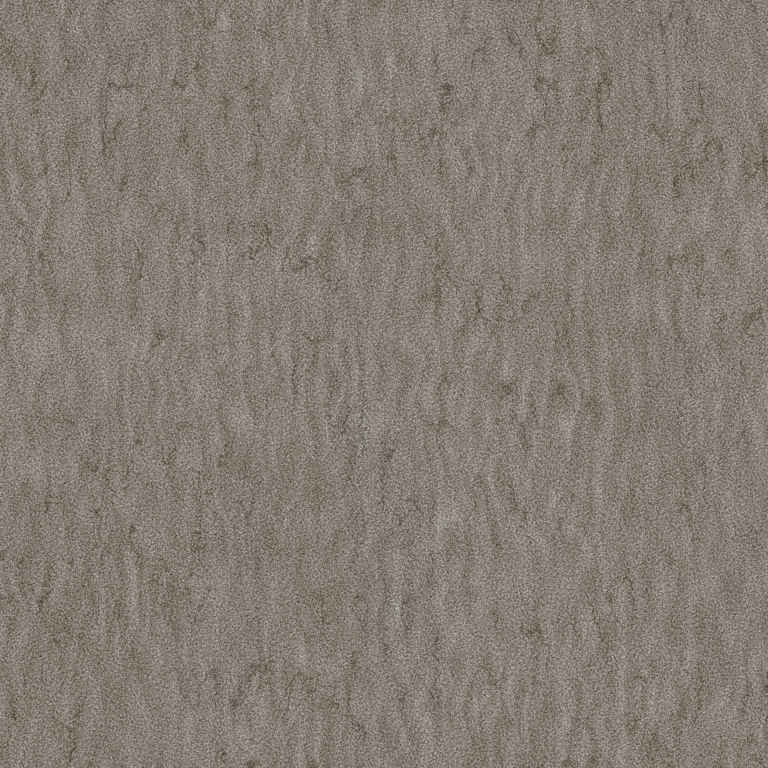
A WebGL 1 fragment shader for this texture:

```glsl
precision highp float;
// Weathered grey-brown bark: wavering vertical ridges, thin jagged cracks,
// pale flecks and a fine sandy grain. Everything is built from gradient noise,
// stretched along the trunk for ridges and rotated for the grain.
uniform vec2 u_resolution;

float hash(vec2 p) {
  vec3 q = fract(p.xyx * vec3(0.1031, 0.1030, 0.0973));
  q += dot(q, q.yzx + 33.33);
  return fract((q.x + q.y) * q.z);
}

float cornerSlope(vec2 cell, vec2 offset) {
  float angle = 6.2832 * hash(cell);
  return dot(vec2(cos(angle), sin(angle)), offset);
}

float gradientNoise(vec2 p) {
  vec2 i = floor(p), f = p - i;
  vec2 u = f * f * f * (f * (f * 6.0 - 15.0) + 10.0);
  vec2 e = vec2(1.0, 0.0);
  return mix(
    mix(cornerSlope(i, f), cornerSlope(i + e.xy, f - e.xy), u.x),
    mix(cornerSlope(i + e.yx, f - e.yx), cornerSlope(i + e.xx, f - e.xx), u.x),
    u.y);
}

vec2 rotate(vec2 p, float a) {
  return vec2(cos(a) * p.x - sin(a) * p.y, sin(a) * p.x + cos(a) * p.y);
}

// Dark line along the zero contour of a noise field
float crackLine(float field, float width) {
  return 1.0 - smoothstep(0.0, width, abs(field));
}

// Ridges side by side, bent by broad and small waves
float ridges(vec2 p) {
  float phase = p.x * 41.0 + 1.5 * gradientNoise(p * vec2(6.0, 4.0) + 7.0)
              + 0.9 * gradientNoise(p * vec2(26.0, 20.0) + 31.0);
  float strength = 0.6 + 1.1 * gradientNoise(p * vec2(11.0, 7.0) + 60.0);
  float wave = cos(6.2832 * phase) + 0.35 * sin(12.5664 * phase);
  return 0.026 * strength * wave
       + 0.060 * gradientNoise(p * vec2(55.0, 19.0) + 90.0);
}

// Long upright cracks, small nets of cracks and a few level ones
float cracks(vec2 p, float pixel) {
  vec2 jag = vec2(gradientNoise(p * 85.0 + 11.0), gradientNoise(p * 85.0 + 47.0));
  vec2 q = p + 0.010 * jag + 0.012 * gradientNoise(p * 13.0 + 3.0);
  float soft = max(0.0019, pixel);
  float upright = crackLine(gradientNoise(q * vec2(34.0, 9.0) + 15.0), 34.0 * soft);
  float net = crackLine(gradientNoise(q * vec2(46.0, 26.0) + 73.0), 42.0 * soft);
  float level = crackLine(gradientNoise(q * vec2(4.0, 13.0) + 28.0), 12.0 * soft);
  float patches = gradientNoise(p * vec2(7.0, 5.0) + 19.0);
  float broken = smoothstep(-0.2, 0.15, gradientNoise(p * vec2(25.0, 14.0) + 52.0));
  return upright * broken * smoothstep(-0.5, 0.1, patches)
       + 0.7 * net * broken * smoothstep(-0.15, 0.3, patches)
       + 0.7 * level * broken * smoothstep(0.15, 0.4, gradientNoise(p * 5.0 + 83.0));
}

// Worn upright flecks, gathered toward the middle of the trunk
float flecks(vec2 p) {
  float n = gradientNoise(p * vec2(48.0, 17.0) + 130.0)
          + 0.4 * gradientNoise(p * vec2(95.0, 60.0) + 141.0);
  float band = exp(-10.0 * (p.x - 0.55) * (p.x - 0.55));
  float gathered = smoothstep(-0.2, 0.3, gradientNoise(p * vec2(8.0, 4.0) + 110.0));
  return smoothstep(0.28, 0.5, n) * gathered * band;
}

float grain(vec2 p) {
  return 0.130 * gradientNoise(rotate(p, 0.6) * 290.0 + 300.0)
       + 0.235 * gradientNoise(rotate(p, 1.1) * 440.0 + 700.0);
}

void main() {
  vec2 p = gl_FragCoord.xy / u_resolution.y;
  float pixel = 1.0 / u_resolution.y;

  float broad = 0.028 * gradientNoise(p * vec2(4.0, 2.5) + 5.0)
              + 0.022 * gradientNoise(p * vec2(17.0, 12.0) + 40.0);
  float tone = 0.004 + broad + ridges(p) + grain(p) - 0.095 * cracks(p, pixel);

  vec3 bark = vec3(0.520, 0.491, 0.450) + tone * vec3(1.0, 1.01, 1.04);

  // Cool grey bloom in soft upright streaks
  float bloom = smoothstep(0.05, 0.5, gradientNoise(p * vec2(7.0, 2.5) + 160.0));
  bark += bloom * vec3(0.003, 0.005, 0.012);
  bark += flecks(p) * vec3(0.060, 0.067, 0.075);

  gl_FragColor = vec4(clamp(bark, 0.0, 1.0), 1.0);
}
```
